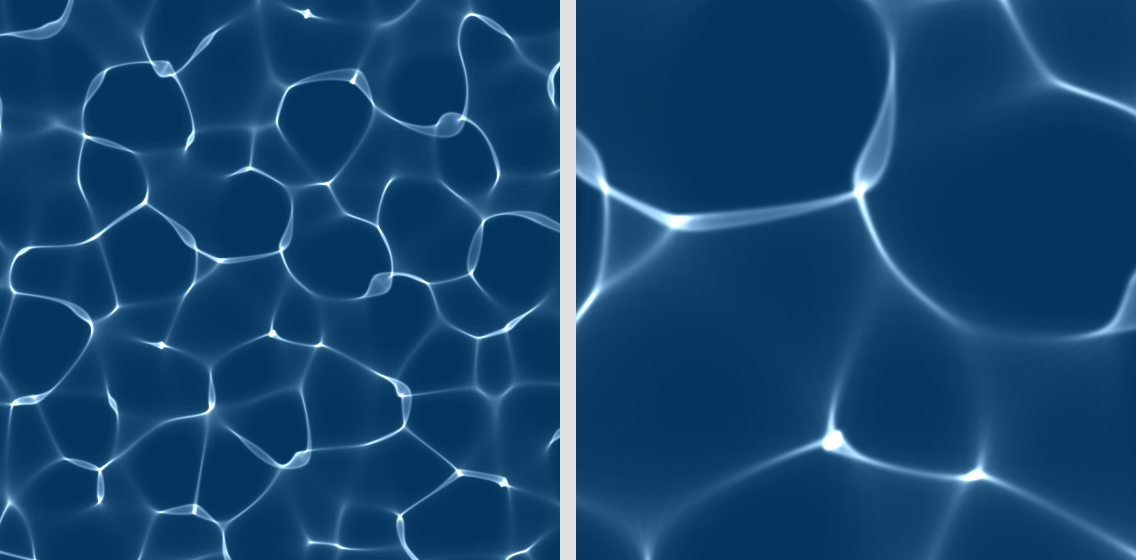
Left: the whole. Right: its middle third, enlarged.
Write a WebGL 2 fragment shader that draws this texture.

```glsl
#version 300 es
precision highp float;
// Water caustics: light falls through a rippled surface made of random plane waves.
// A grid of light beams is bent by the surface slope; each beam lands as a stretched
// Gaussian spot, and the overlapping spots form the folded bright network.

#define WAVES 12            // plane waves in the surface
#define WAVE_MIN 28.0       // lowest wave number, radians per canvas
#define WAVE_MAX 70.0       // highest wave number
#define FOCUS 0.60          // strength of the bending
#define BEAM_STEP 0.0095    // spacing of the beams
#define REACH 5             // beams searched to each side
#define BLUR 0.0012         // softness of the light
#define AMBIENT 0.32        // light level that still looks dark
#define GAIN 0.095          // brightness per unit of light
#define ROLLOFF 0.85        // exponent that tames the highlights
#define DEEP vec3(0.013, 0.207, 0.367)

uniform vec2 u_resolution;
out vec4 fragColor;

const float TAU = 6.2831853;

vec4 waves[WAVES];          // direction xy, wave number, phase

float hash(float n) {
    return fract(sin(n * 127.1 + 3.7) * 4375.85);
}

void setupWaves() {
    for (int i = 0; i < WAVES; i++) {
        float n = float(i);
        float angle = 0.5 * TAU * (n + 0.7 * hash(n)) / float(WAVES);
        float number = mix(WAVE_MIN, WAVE_MAX, fract(n * 0.618 + 0.2));
        waves[i] = vec4(cos(angle), sin(angle), number, TAU * hash(n + 40.0));
    }
}

// Shift of a beam, and its symmetric Jacobian as (xx, xy, yy).
void bendBeam(vec2 beam, out vec2 shift, out vec3 jacobian) {
    float strength = FOCUS * sqrt(16.0 / (3.0 * float(WAVES)));
    shift = vec2(0.0);
    vec3 curvature = vec3(0.0);
    for (int i = 0; i < WAVES; i++) {
        vec4 w = waves[i];
        float phase = dot(beam, w.xy) * w.z + w.w;
        shift += w.xy * (cos(phase) / w.z);
        curvature += w.xxy * w.xyy * sin(phase);
    }
    shift *= strength;
    jacobian = vec3(1.0, 0.0, 1.0) - strength * curvature;
}

// Density of one stretched Gaussian spot at an offset from its centre.
float spot(vec2 offset, vec3 j) {
    float radius = 0.5 * BEAM_STEP;
    vec3 spread = radius * radius
        * vec3(j.x * j.x + j.y * j.y, j.y * (j.x + j.z), j.y * j.y + j.z * j.z);
    spread.xz += BLUR * BLUR;
    float det = spread.x * spread.z - spread.y * spread.y;
    float distance2 = (spread.z * offset.x * offset.x
        - 2.0 * spread.y * offset.x * offset.y
        + spread.x * offset.y * offset.y) / det;
    return exp(-0.5 * distance2) / (TAU * sqrt(det));
}

// Total light gathered at a point; the mean is one.
float gatherLight(vec2 p) {
    vec2 cell = floor(p / BEAM_STEP) + 0.5;
    float light = 0.0;
    for (int y = -REACH; y <= REACH; y++) {
        for (int x = -REACH; x <= REACH; x++) {
            vec2 beam = (cell + vec2(x, y)) * BEAM_STEP;
            vec2 shift;
            vec3 jacobian;
            bendBeam(beam, shift, jacobian);
            light += spot(p - beam - shift, jacobian);
        }
    }
    return light * BEAM_STEP * BEAM_STEP;
}

void main() {
    vec2 p = gl_FragCoord.xy / u_resolution.y;
    setupWaves();
    float excess = max(gatherLight(p) - AMBIENT, 0.0);
    float glow = GAIN * pow(excess, ROLLOFF);
    fragColor = vec4(min(DEEP + glow, vec3(1.0)), 1.0);
}
```
